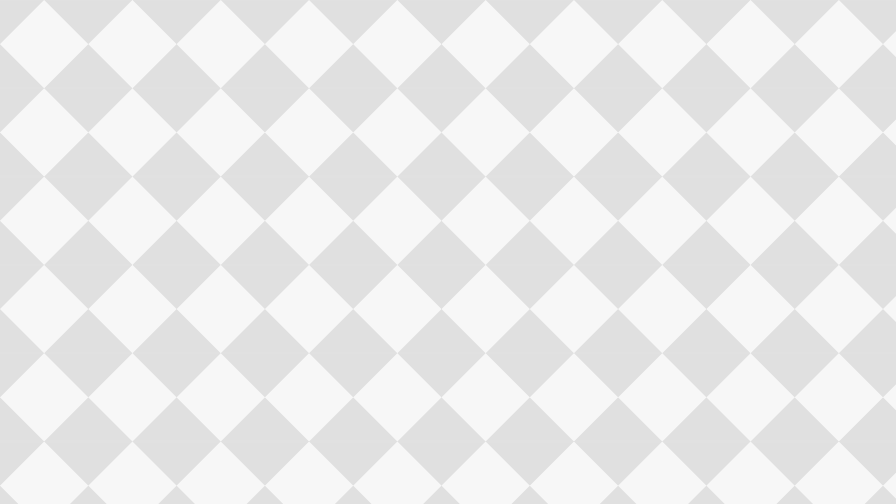
Give the GLSL for this pattern, as a Shadertoy shader.

```glsl
// Pale grey checkerboard of squares standing on their corners, with faint tile seams.

// Signed distance to the diamond filling a unit cell, positive inside.
float diamondDistance(vec2 cell) {
    vec2 fromCentre = abs(cell - 0.5);
    return (0.5 - fromCentre.x - fromCentre.y) * 0.7071;
}

void mainImage(out vec4 fragColor, in vec2 fragCoord) {
    // Square cells, counted from the top left corner
    float cellSize = 0.1752 * iResolution.y;
    vec2 p = vec2(fragCoord.x, iResolution.y - fragCoord.y) / cellSize;
    float pixel = 1.0 / cellSize;

    // Light diamonds on the darker ground
    float light = smoothstep(-0.6 * pixel, 0.6 * pixel, diamondDistance(fract(p)));

    // Hairline seam where rows of cells meet
    float seamDistance = abs(fract(p.y + 0.5) - 0.5);
    float seam = 1.0 - smoothstep(0.004, 0.004 + pixel, seamDistance);

    vec3 ground = vec3(0.88) + 0.004 * seam;
    fragColor = vec4(mix(ground, vec3(0.969), light), 1.0);
}
```
